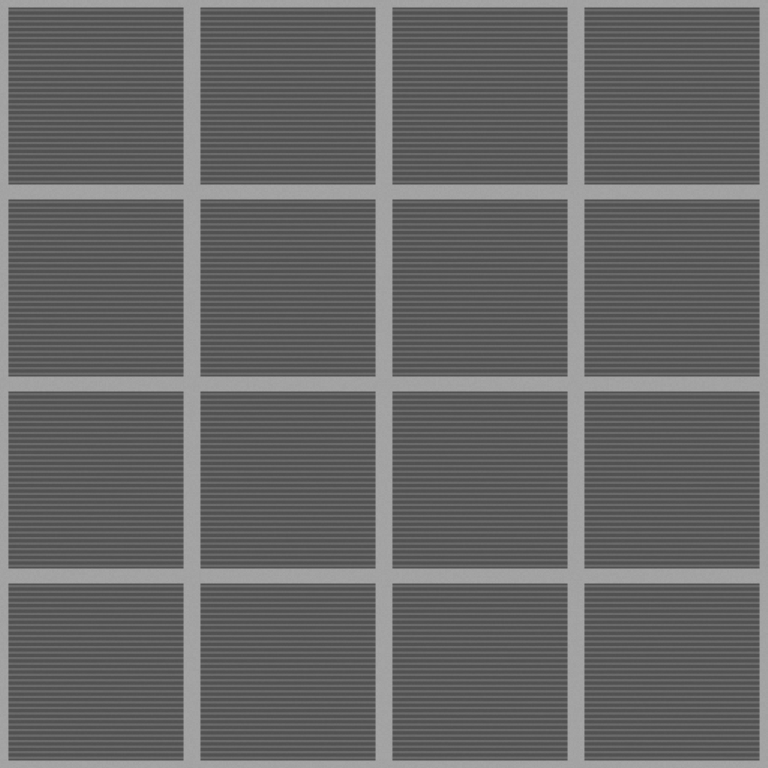
Reproduce this pattern procedurally as a WebGL 1 fragment shader.

```glsl
precision highp float;
// Four by four dark ribbed square panels set in a pale grey grid.

uniform vec2 u_resolution;

float hash(vec2 p) {
  vec3 q = fract(vec3(p.xyx) * 0.1031);
  q += dot(q, q.yzx + 33.33);
  return fract((q.x + q.y) * q.z);
}

// Fine grain on a whole number of cells, so it wraps at the canvas edges.
float grain(vec2 uv) {
  return hash(mod(floor(uv * 512.0), 512.0)) - 0.5;
}

void main() {
  vec2 uv = gl_FragCoord.xy / u_resolution;
  vec2 pixel = 4.0 / u_resolution;
  vec2 cell = fract(uv * 4.0) - 0.5;

  // Panel coverage; the upright bars are slightly wider than the level ones.
  vec2 halfSize = vec2(0.456, 0.461);
  vec2 inside = clamp((halfSize - abs(cell)) / pixel + 0.5, 0.0, 1.0);
  float panel = inside.x * inside.y;

  // Thirty-two level ribs, each a light line between dark grooves.
  float ribScale = 32.0 / (2.0 * halfSize.y);
  float rib = abs(fract((cell.y + halfSize.y) * ribScale) - 0.5);
  float light = clamp((0.2 - rib) / (pixel.y * ribScale) + 0.5, 0.0, 1.0);

  vec3 ribbed = vec3(mix(0.32, 0.42, light) + 0.008 * grain(uv));
  vec3 bars = vec3(0.64 + 0.016 * grain(uv));
  gl_FragColor = vec4(mix(bars, ribbed, panel), 1.0);
}
```
